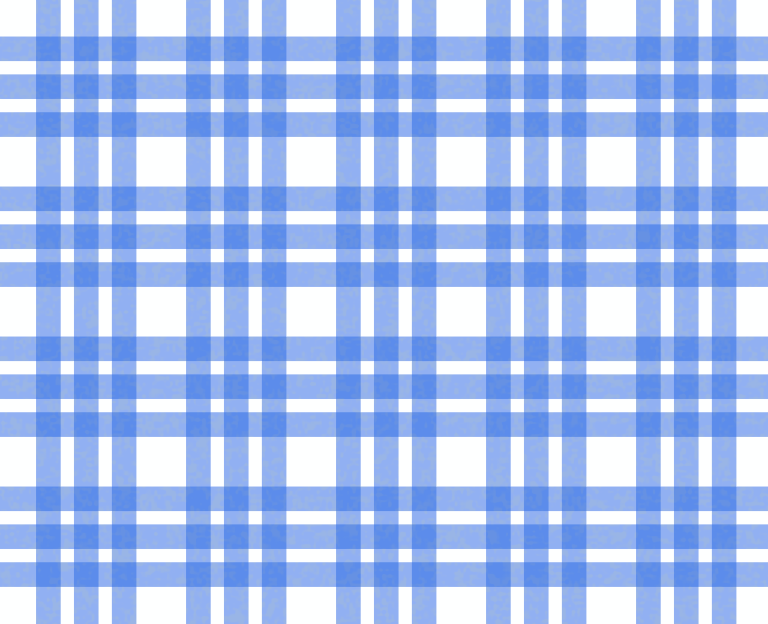
A WebGL 2 fragment shader for this pattern:

```glsl
#version 300 es
precision highp float;
// Blue and white woven plaid: groups of three translucent stripes crossing both ways.

uniform vec2 u_resolution;
out vec4 outColor;

const float REPEATS_DOWN = 4.16;               // plaid repeats over the canvas height
const vec2  GROUP_CENTER = vec2(0.575, 0.578); // middle stripe, from left and from top
const float STRIPE_PITCH = 0.2525;             // spacing of stripes within a group
const float STRIPE_WIDTH = 0.164;
const float EDGE_SOFTNESS = 0.004;
const float THREADS = 50.0;                    // weave threads per repeat

const vec3 WHITE      = vec3(0.995, 1.00, 1.00);
const vec3 LIGHT_BLUE = vec3(0.57, 0.69, 0.95);
const vec3 LIGHT_WORN = vec3(0.60, 0.71, 0.90);
const vec3 DEEP_BLUE  = vec3(0.36, 0.55, 0.92);
const vec3 DEEP_WORN  = vec3(0.40, 0.57, 0.89);

float hash(vec2 p) {
    return fract(sin(dot(p, vec2(127.1, 311.7))) * 43758.5453);
}

float valueNoise(vec2 p) {
    vec2 cell = floor(p);
    vec2 f = fract(p);
    f = f * f * (3.0 - 2.0 * f);
    float low  = mix(hash(cell), hash(cell + vec2(1.0, 0.0)), f.x);
    float high = mix(hash(cell + vec2(0.0, 1.0)), hash(cell + vec2(1.0, 1.0)), f.x);
    return mix(low, high, f.y);
}

// Coverage of a group of three stripes along one axis
float stripeGroup(float x, float center, float soft) {
    float fromCenter = fract(x - center + 0.5) - 0.5;
    float index = clamp(round(fromCenter / STRIPE_PITCH), -1.0, 1.0);
    float d = abs(fromCenter - index * STRIPE_PITCH) - 0.5 * STRIPE_WIDTH;
    return 1.0 - smoothstep(-soft, soft, d);
}

void main() {
    // Repeat units, measured from the top left
    float pixel = REPEATS_DOWN / u_resolution.y;
    vec2 p = vec2(gl_FragCoord.x, u_resolution.y - gl_FragCoord.y) * pixel;
    float soft = max(EDGE_SOFTNESS, 0.6 * pixel);

    float warp = stripeGroup(p.x, GROUP_CENTER.x, soft);
    float weft = stripeGroup(p.y, GROUP_CENTER.y, soft);

    // Faint weave: uneven threads running along each axis
    vec2 thread = p * THREADS;
    float grain = 0.5 * valueNoise(thread * vec2(1.0, 0.5))
                + 0.5 * valueNoise(thread * vec2(0.5, 1.0) + 37.0);
    float wear = smoothstep(0.42, 0.72, grain);

    vec3 light = mix(LIGHT_BLUE, LIGHT_WORN, wear);
    vec3 deep = mix(DEEP_BLUE, DEEP_WORN, wear);

    // One stripe tints the cloth; a crossing deepens it
    vec3 color = mix(WHITE, light, max(warp, weft));
    color = mix(color, deep, warp * weft);
    outColor = vec4(color, 1.0);
}
```
